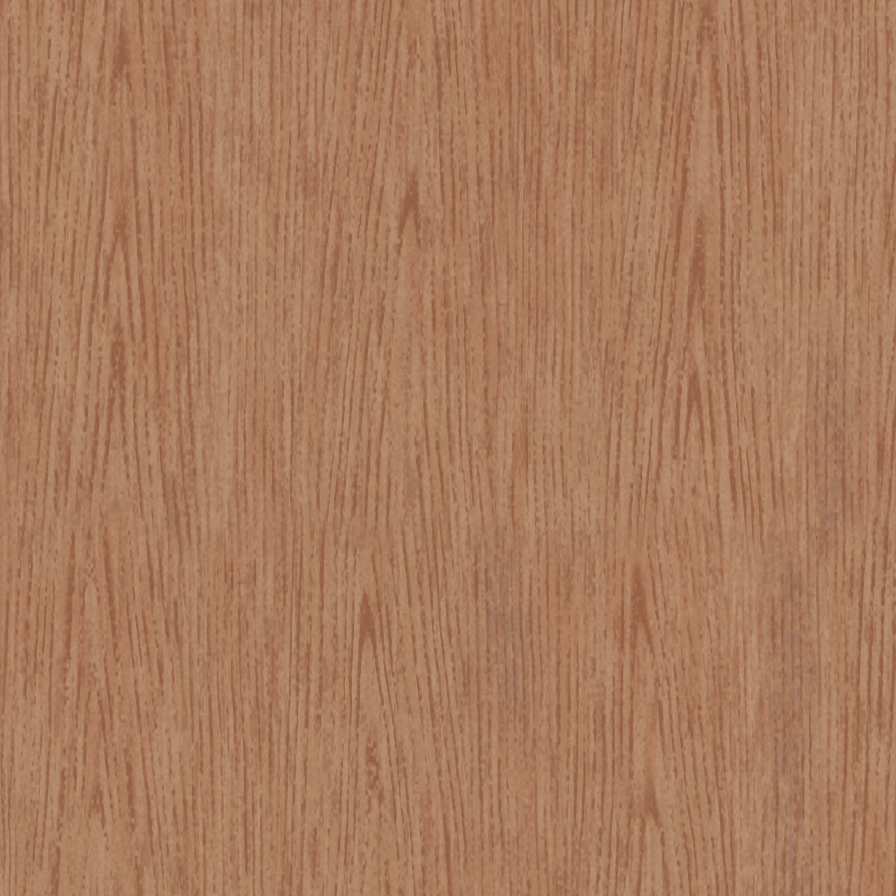
Reproduce this texture procedurally as a Shadertoy shader.

```glsl
// Draws a reddish oak veneer with vertical grain, soft cathedral arches and fine pores.

const vec3 TAN = vec3(0.688, 0.515, 0.385);
const vec3 PALE = vec3(0.725, 0.580, 0.462);
const vec3 WARM = vec3(0.682, 0.478, 0.355);
const vec3 PORE = vec3(0.560, 0.340, 0.235);
const vec3 MAUVE = vec3(0.610, 0.455, 0.380);

float hash(vec2 p) {
    vec3 q = fract(vec3(p.xyx) * 0.1031);
    q += dot(q, q.yzx + 33.33);
    return fract((q.x + q.y) * q.z);
}

float noise(vec2 p) {
    vec2 cell = floor(p);
    vec2 f = fract(p);
    f = f * f * (3.0 - 2.0 * f);
    float low = mix(hash(cell), hash(cell + vec2(1, 0)), f.x);
    float high = mix(hash(cell + vec2(0, 1)), hash(cell + vec2(1, 1)), f.x);
    return mix(low, high, f.y);
}

float fbm(vec2 p) {
    float sum = 0.0;
    float weight = 0.5;
    for (int i = 0; i < 4; i++) {
        sum += weight * noise(p);
        p = p * 2.03 + 17.3;
        weight *= 0.5;
    }
    return sum / 0.9375;
}

// Dark early-wood line of each ring, with slightly uneven spacing along the field g
float ringBand(float g, float spacing, float seed) {
    float f = fract(g / spacing + 0.9 * noise(vec2(g * 45.0, seed)));
    return smoothstep(0.0, 0.14, f) * (1.0 - smoothstep(0.20, 0.55, f));
}

// Broken dashes that follow the field g, with ragged edges
float poreDashes(float g, vec2 p, float seed) {
    float dash = noise(vec2(g * 150.0, p.y * 17.0) + seed);
    float rough = noise(p * vec2(330.0, 190.0) + seed);
    float sparse = fbm(vec2(g * 40.0, p.y * 6.0) + seed);
    return smoothstep(0.25, 0.65, dash * 0.5 + rough * 0.5) * (0.40 + 0.60 * sparse);
}

// One sheet of veneer: arched heartwood columns joined by straight grain
vec3 veneer(vec2 p, float centre, float width, float seed) {
    float drift = 0.026 * (noise(vec2(p.x * 3.0, p.y * 2.0) + seed) - 0.5);
    float column = (p.x + drift - centre) / width + 0.5;
    float id = floor(column);
    float dx = (fract(column) - 0.5) * width;
    float edge = 0.5 * width - abs(dx);

    // Arches near the centre, straight grain toward the joins
    float wobble = 0.007 * fbm(vec2(p.x * 16.0, p.y * 8.0) + seed);
    float archField = sqrt(dx * dx + 0.00010) + 0.065 * p.y + wobble + id * 0.37;
    float straightField = p.x + 0.5 * drift + wobble + 0.4;
    float archShare = smoothstep(0.040, 0.080, edge + 0.04 * (noise(p * vec2(20.0, 5.0)) - 0.5));
    float archLines = ringBand(archField, 0.0112, seed) * poreDashes(archField, p, seed);
    float straightLines = ringBand(straightField, 0.0098, seed) * poreDashes(straightField, p, seed + 5.0);
    float lines = mix(0.85 * straightLines, archLines, archShare);

    // Thin stray pores and pale fibres
    float sway = p.x + wobble;
    float rough = noise(p * vec2(340.0, 200.0) + seed + 8.0);
    float stray = smoothstep(0.52, 0.76, 0.6 * noise(vec2(sway * 260.0, p.y * 20.0) + seed) + 0.4 * rough);
    float fibre = noise(vec2(sway * 230.0, p.y * 12.0) + seed + 40.0);
    float paleShare = smoothstep(0.35, 0.75, 0.65 * fibre + 0.35 * rough);

    float warmth = fbm(p * vec2(14.0, 4.5) + seed);
    vec3 colour = mix(TAN, WARM, 0.65 * smoothstep(0.36, 0.66, warmth));
    colour = mix(colour, PALE, 0.55 * paleShare);

    // Speckled greyish mauve strips along the joins
    float strip = 1.0 - smoothstep(0.0, 0.045, edge);
    float side = id + step(0.0, dx);
    strip *= smoothstep(0.30, 0.65, noise(vec2(side * 5.0, p.y * 2.6) + seed));
    float fleck = smoothstep(0.25, 0.75, noise(p * vec2(230.0, 130.0) + 9.0));
    colour = mix(colour, MAUVE, strip * (0.10 + 0.65 * fleck));

    // Pale flecked ray strip beside some joins
    float ray = smoothstep(0.080, 0.100, dx) * (1.0 - smoothstep(0.120, 0.140, dx));
    ray *= step(0.45, hash(vec2(id, seed)));
    float rayFleck = smoothstep(0.45, 0.70, noise(p * vec2(190.0, 70.0) + 3.0));
    colour = mix(colour, PALE, 0.55 * ray * rayFleck);

    float dark = 1.05 * lines + 0.38 * stray;
    return mix(colour, PORE, clamp(dark * (1.0 - 0.3 * ray), 0.0, 0.75));
}

void mainImage(out vec4 fragColor, in vec2 fragCoord) {
    vec2 p = fragCoord / iResolution.y;

    // Two sheets dissolve softly into each other
    vec3 upper = veneer(p, 0.14, 0.32, 11.0);
    vec3 lower = veneer(p, 0.10, 0.31, 57.0);
    float seam = p.y + 0.20 * (fbm(p * vec2(9.0, 3.0)) - 0.5);
    vec3 colour = mix(lower, upper, smoothstep(0.39, 0.45, seam));

    // Cloudy tone and fine tooth
    float cloud = fbm(p * vec2(4.0, 2.5) + 80.0) - 0.5;
    float tooth = noise(p * vec2(390.0, 300.0)) - 0.5;
    colour *= 0.995 + 0.03 * cloud + 0.075 * tooth;

    fragColor = vec4(colour, 1.0);
}
```
